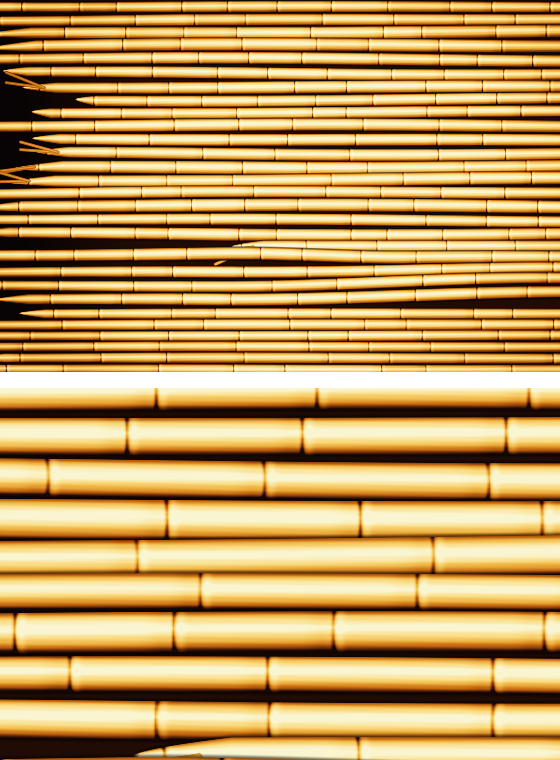
Top, the full canvas; bottom, a detail of the centre.
Write a WebGL 2 fragment shader that draws this texture.

```glsl
#version 300 es
precision highp float;
// Rows of stacked golden bamboo canes with joints, frayed left ends and dark gaps.
uniform vec2 u_resolution;
out vec4 fragColor;

#define ROWS 29.0          // canes from top to bottom
#define HALF_WIDTH 0.5     // cane half width, in rows
#define BEND 0.095         // waviness of each cane, in rows
#define JOINT_GAP 0.175    // mean joint spacing, in canvas heights
#define JOINT_WIDTH 0.0019 // joint line half width
#define FRAY 0.34          // how far the ragged ends reach in
#define SHORT_ROW 18.0     // cane wedged in between its neighbours
#define BUNDLE_ROW 23.0    // first row of the tight lower bundle
#define VIGNETTE 0.25

float hash(vec2 p) {
    p = fract(p * vec2(0.1031, 0.1137));
    p += dot(p, p.yx + 33.33);
    return fract((p.x + p.y) * p.x * 91.7);
}

float bell(float x, float width) {
    x /= width;
    return exp(-x * x);
}

// Dark gap through amber and gold to cream
vec3 caneColor(float tone) {
    float t = clamp(tone, 0.0, 1.0) * 5.0;
    vec3 c = mix(vec3(0.09, 0.03, 0.02), vec3(0.44, 0.18, 0.03), clamp(t, 0.0, 1.0));
    c = mix(c, vec3(0.77, 0.41, 0.06), clamp(t - 1.0, 0.0, 1.0));
    c = mix(c, vec3(0.93, 0.69, 0.24), clamp(t - 2.0, 0.0, 1.0));
    c = mix(c, vec3(0.98, 0.86, 0.51), clamp(t - 3.0, 0.0, 1.0));
    return mix(c, vec3(0.98, 0.96, 0.82), clamp(t - 4.0, 0.0, 1.0));
}

// Height of a cane's axis, in rows from the top
float caneAxis(float row, float x) {
    float seed = hash(vec2(row, 3.0));
    float loose = row < BUNDLE_ROW ? 1.0 : 0.3;
    float bend = sin(1.7 * x + row * 1.1) + 0.7 * sin(3.6 * x + 6.283 * seed);
    float drift = 0.042 * row - 0.17 * max(row - BUNDLE_ROW, 0.0);
    float fan = 0.8 * bell(row - 22.0, 2.4) * smoothstep(0.6, 1.5, x) * step(row, 22.5);
    float pinch = 0.5 * bell(row - SHORT_ROW - 1.0, 0.6) * (1.0 - smoothstep(0.6, 1.1, x));
    return row + 0.5 + drift + BEND * loose * bend - fan - pinch;
}

// Left end of a cane; every fifth one runs off the canvas
float caneStart(float row) {
    if (row == SHORT_ROW) return 0.62;
    float ragged = bell(row - 8.5, 4.3) * mix(0.45, 1.0, hash(vec2(row, 8.0)));
    ragged += 0.38 * bell(row - BUNDLE_ROW, 1.2);
    return mod(row, 5.0) == 4.0 ? -0.2 : FRAY * ragged - 0.08;
}

float segmentDistance(vec2 p, vec2 a, vec2 b) {
    vec2 d = b - a;
    return length(p - a - d * clamp(dot(p - a, d) / dot(d, d), 0.0, 1.0));
}

// Surface brightness: q runs across the cane from -1 (top) to 1 (bottom)
float caneTone(float row, float x, float q) {
    float seed = hash(vec2(row, 5.0));
    float spacing = JOINT_GAP * mix(0.82, 1.2, seed);
    float u = x / spacing + seed * 7.0;
    float cell = floor(u);
    float joint = cell + 0.5 + 0.45 * (hash(vec2(cell + 20.0, row)) - 0.5);
    float side = (u - joint) * spacing + 0.003 * q * q * (seed - 0.5);
    float piece = hash(vec2(cell + step(joint, u), row + 40.0));

    float tone = 1.07 - 0.92 * pow(abs(q + 0.2) / 1.2, 1.2);
    tone -= 0.2 * smoothstep(0.7, 1.0, abs(q));
    tone += 0.1 * (piece - 0.5);
    tone += 0.02 * sin(q * 11.0 + x * 5.0 + seed * 30.0) + 0.015 * sin(q * 23.0 - x * 31.0);
    // Dark joint, pale ring and soft shade on its other side
    tone += 0.1 * bell(side - 0.006, 0.004) - 0.05 * bell(side + 0.01, 0.012);
    return tone - mix(0.25, 0.5, piece) * bell(side, JOINT_WIDTH);
}

void main() {
    vec2 uv = gl_FragCoord.xy / u_resolution;
    float x = gl_FragCoord.x / u_resolution.y;
    float v = (1.0 - uv.y) * ROWS;
    float aa = ROWS / u_resolution.y;
    vec2 corner = (uv - vec2(0.54, 0.5)) * vec2(1.85, 1.75);
    float shade = VIGNETTE * smoothstep(0.1, 1.5, dot(corner, corner));
    vec3 color = mix(vec3(0.03, 0.012, 0.014), vec3(0.13, 0.045, 0.02), smoothstep(0.0, 0.3, uv.x));

    for (float k = -4.0; k <= 3.0; k++) {
        float row = floor(v) + k;
        float seed = hash(vec2(row, 11.0));
        float start = caneStart(row);
        float axis = caneAxis(row, x);

        // Cane body, thinner to the left and pointed at its tip
        float tip = clamp((x - start) / mix(0.05, 0.14, seed), 0.0, 1.0);
        float girth = HALF_WIDTH * mix(0.92, 1.07, seed) * mix(0.88, 1.0, smoothstep(0.0, 0.6, x));
        girth *= row < BUNDLE_ROW ? 1.0 : 0.92;
        float halfWidth = girth * pow(tip, 0.65);
        float offset = v - axis - (1.0 - tip) * 0.3 * (seed - 0.5);
        float present = smoothstep(0.0, 0.008, x - start);
        float body = present * (1.0 - smoothstep(-0.5 * aa, 0.5 * aa, abs(offset) - halfWidth));
        float shadow = present * (1.0 - smoothstep(0.0, 0.12, abs(offset) - halfWidth));
        float q = clamp(offset / max(halfWidth, 0.02), -1.0, 1.0);
        color *= 1.0 - 0.55 * shadow;
        color = mix(color, caneColor(caneTone(row, x, q) - shade), body);

        // Splinters torn from the exposed tips
        for (float j = 0.0; j < 2.0; j++) {
            float lean = hash(vec2(row + 2.0, j + 60.0)) - 0.5;
            vec2 root = vec2(start + 0.06, caneAxis(row, start) / ROWS);
            vec2 end = root + vec2(-0.07 - 0.07 * seed, 0.11 * lean);
            float d = segmentDistance(vec2(x, v / ROWS), root, end) * ROWS;
            float chip = step(0.0, start) * step(0.35, seed) * (1.0 - smoothstep(0.08, 0.08 + aa, d));
            color = mix(color, caneColor(0.7 - shade - 2.0 * d), chip);
        }
    }
    fragColor = vec4(color, 1.0);
}
```
